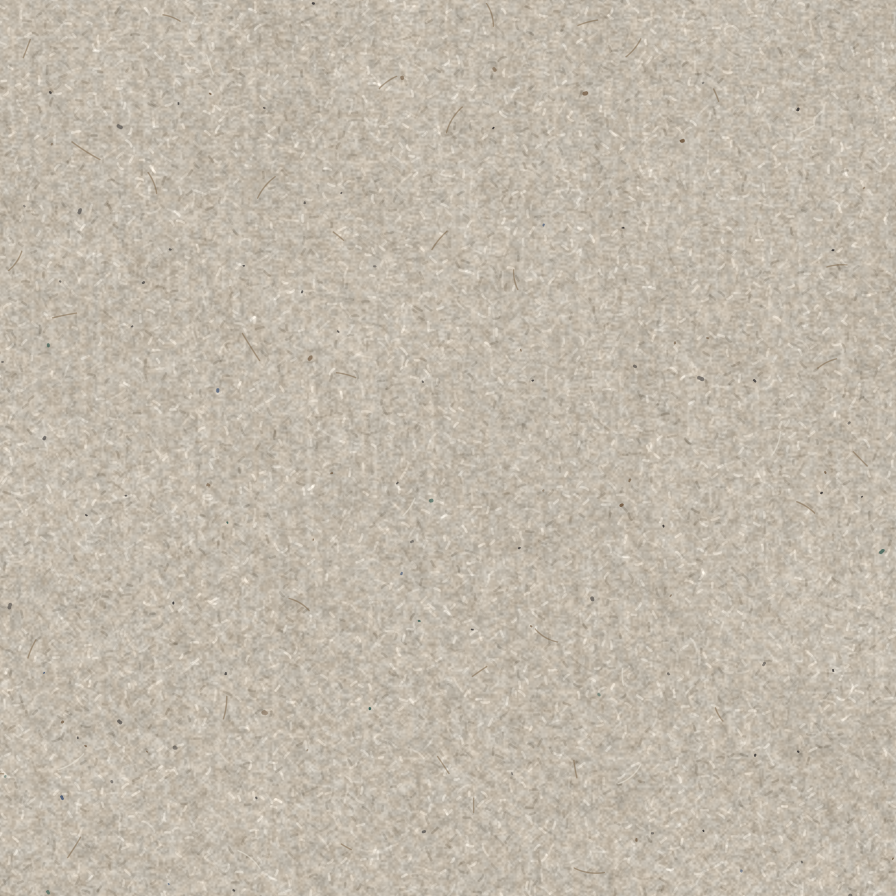
Reproduce this texture procedurally as a WebGL 2 fragment shader.

```glsl
#version 300 es
precision highp float;
// Recycled grey-beige paper board: layered value noise gives the fine grain,
// jittered grids of short strokes give the matted pulp, and sparse grids
// scatter ink specks and a few longer stray fibres on top.

uniform vec2 u_resolution;
out vec4 fragColor;

float hash(vec2 p) {
    return fract(sin(dot(p, vec2(127.1, 311.7))) * 43758.5453);
}

// Value noise centred on zero
float noise(vec2 p) {
    vec2 i = floor(p), f = fract(p);
    f = f * f * (3.0 - 2.0 * f);
    float low = mix(hash(i), hash(i + vec2(1, 0)), f.x);
    float high = mix(hash(i + vec2(0, 1)), hash(i + vec2(1, 1)), f.x);
    return mix(low, high, f.y) - 0.5;
}

// Distance to a slightly bent stroke through the origin
float strokeDistance(vec2 p, float angle, float halfLength, float bend) {
    float c = cos(angle), s = sin(angle);
    p = vec2(c * p.x + s * p.y, c * p.y - s * p.x);
    p.y += bend * p.x * p.x;
    p.x -= clamp(p.x, -halfLength, halfLength);
    return length(p);
}

float coverage(float dist, float radius, float pixel) {
    return 1.0 - smoothstep(radius - 0.7 * pixel, radius + 0.7 * pixel, dist);
}

// Light and dark pulp strokes, one per cell, as a brightness offset
float pulp(vec2 p, float halfLength, float radius, float pixel) {
    vec2 cell = floor(p);
    float sum = 0.0;
    for (int y = -1; y <= 1; y++)
    for (int x = -1; x <= 1; x++) {
        vec2 id = cell + vec2(x, y);
        vec2 center = id + vec2(hash(id + 3.1), hash(id + 7.7));
        float size = 0.5 + 0.5 * hash(id + 21.3);
        float d = strokeDistance(p - center, 6.283 * hash(id + 11.9),
                                 halfLength * size, hash(id + 5.3) - 0.5);
        sum += coverage(d, radius, pixel) * (0.2 * hash(id + 17.3) - 0.09);
    }
    return sum;
}

// Mostly charcoal inks, with some brown, blue, green and red
vec3 inkColor(float pick) {
    if (pick < 0.52) return vec3(0.20, 0.19, 0.19);
    if (pick < 0.75) return vec3(0.42, 0.32, 0.22);
    if (pick < 0.85) return vec3(0.18, 0.27, 0.42);
    if (pick < 0.93) return vec3(0.18, 0.34, 0.30);
    return vec3(0.70, 0.22, 0.15);
}

void main() {
    float scale = min(u_resolution.x, u_resolution.y);
    vec2 uv = gl_FragCoord.xy / scale;
    float pixel = 1.0 / scale;

    // Grain, from fine tooth to broad cloudiness and faint vertical streaks
    float tone = 0.105 * noise(uv * 410.0)
               + 0.10 * noise(uv * 230.0 + 31.7)
               + 0.045 * noise(uv * 110.0 + 57.1)
               + 0.022 * noise(uv * 30.0 + 13.4)
               + 0.018 * noise(uv * 6.0 + 91.2)
               + 0.025 * noise(uv * vec2(150.0, 22.0) + 43.0);

    // Matted pulp at two sizes
    tone += pulp(uv * 88.0, 0.38, 0.12, 88.0 * pixel);
    tone += 0.6 * pulp(uv * 52.0 + 19.6, 0.48, 0.06, 52.0 * pixel);

    vec3 color = vec3(0.764, 0.729, 0.674) + tone * vec3(0.98, 1.0, 1.03);
    color += 0.022 * noise(uv * 140.0 + 71.0) * vec3(1.0, 0.0, -1.0);

    // Stray long fibres, brown or pale
    vec2 p = uv * 9.0;
    vec2 cell = floor(p);
    for (int y = -1; y <= 1; y++)
    for (int x = -1; x <= 1; x++) {
        vec2 id = cell + vec2(x, y) + 200.0;
        vec2 center = id - 200.0 + vec2(hash(id + 1.3), hash(id + 2.9));
        float d = strokeDistance(p - center, 6.283 * hash(id + 4.1),
                                 0.05 + 0.12 * hash(id + 6.7), 3.0 * hash(id + 8.3) - 1.5);
        vec3 fibre = hash(id + 9.7) < 0.6 ? vec3(0.50, 0.41, 0.30) : vec3(0.91, 0.89, 0.84);
        float strength = 0.55 * step(hash(id + 12.1), 0.45);
        color = mix(color, fibre, strength * coverage(d, 0.007, 9.0 * pixel));
    }

    // Ink specks, mostly tiny
    p = uv * 22.0;
    cell = floor(p);
    for (int y = -1; y <= 1; y++)
    for (int x = -1; x <= 1; x++) {
        vec2 id = cell + vec2(x, y) + 400.0;
        vec2 center = id - 400.0 + vec2(hash(id + 1.7), hash(id + 3.7));
        float size = pow(hash(id + 5.9), 3.0);
        float d = strokeDistance(p - center, 6.283 * hash(id + 7.1),
                                 0.01 + 0.045 * size * hash(id + 9.1), 0.0);
        d += 0.02 * noise(p * 18.0);
        float strength = step(hash(id + 13.3), 0.2) * (0.45 + 0.45 * hash(id + 15.1));
        float mask = coverage(d, 0.02 + 0.035 * size, 22.0 * pixel);
        color = mix(color, inkColor(hash(id + 11.3)), strength * mask);
    }

    fragColor = vec4(color, 1.0);
}
```
